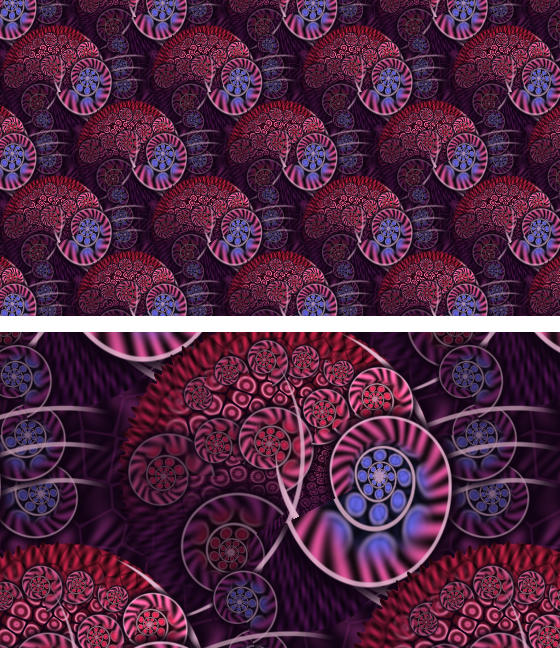
Top, the full canvas; bottom, a detail of the centre.
A Shadertoy shader for this pattern:

```glsl
// Staggered round shells of crimson fur, pink bubbles and nautilus whorls on dark plum.
#define TAU 6.28318
#define PERIOD 0.476
#define ORIGIN vec2(0.991, 0.515)
#define GROWTH 2.1
#define DISC vec2(-0.23, 0.0)
#define DISC_R 0.355
#define DARK vec3(0.14, 0.025, 0.16)
#define PALE vec3(0.88, 0.70, 0.80)
#define RED vec3(0.70, 0.12, 0.25)
#define PINK vec3(0.86, 0.33, 0.54)
#define BLUE vec3(0.30, 0.30, 0.68)
#define PLUM vec3(0.44, 0.14, 0.38)

float pixel() { return 1.0 / (iResolution.y * PERIOD); }

// Cell hash that repeats on the staggered lattice, 12 cells to a period
vec2 cellHash(vec2 c) {
    c.x = mod(c.x - 6.0 * floor(c.y / 6.0), 12.0);
    c.y = mod(c.y, 6.0);
    return fract(sin(vec2(dot(c, vec2(127.1, 311.7)), dot(c, vec2(269.5, 183.3)))) * 4375.85);
}

// Distances to the two nearest cell points
vec2 cellular(vec2 p) {
    vec2 best = vec2(9.0);
    for (int i = 0; i < 9; i++) {
        vec2 cell = floor(p) + vec2(i % 3 - 1, i / 3 - 1);
        float d = length(cell + 0.2 + 0.6 * cellHash(cell) - p);
        best = d < best.x ? vec2(d, best.x) : vec2(best.x, min(best.y, d));
    }
    return best;
}

void over(inout vec3 base, vec4 layer) { base = mix(base, layer.rgb, layer.a); }

// Arc that is thickest along one direction and tapers to nothing
float arc(vec2 p, vec2 centre, float radius, float width, vec2 facing) {
    vec2 v = p - centre;
    float w = width * smoothstep(0.4, 1.0, dot(normalize(v), normalize(facing))), px = pixel();
    return smoothstep(w + px, w - px, abs(length(v) - radius)) * smoothstep(0.0, px, w);
}

// Nautilus with feathered arms, beads, pale edges and a soft shadow
vec4 whorl(vec2 p, float size, float turn, vec3 outer, vec3 inner, float light) {
    float r = max(length(p), 1e-4), a = fract(turn - atan(p.y, p.x) / TAU);
    float t = log(r / size) / log(GROWTH) - a;
    if (t > 0.3) return vec4(0.0);
    float e = pixel() / (r * log(GROWTH)), w = fract(t);
    float detail = clamp(1.4 - 1.5 * e, 0.0, 1.0);
    float barbs = floor(8.0 + 150.0 * size);
    float feather = 0.5 + 0.5 * sin(TAU * barbs * a + 10.0 * abs(w - 0.35) + 1.5 * sin(TAU * 5.0 * a));
    float knob = length(vec2(fract(a * 8.0), w) - 0.5);
    float inside = smoothstep(-0.35, -0.95, t + 0.25 * sin(TAU * a));
    float relief = mix(0.45, mix(feather * (0.35 + 0.75 * w), smoothstep(0.48, 0.15, knob), 0.15 + 0.7 * inside), detail);
    vec3 col = mix(outer, inner, inside) * (0.12 + 1.25 * relief);
    col += PALE * 0.35 * detail * inside * smoothstep(0.12, 0.0, abs(knob - 0.36));
    col = mix(col, PALE, 0.85 * detail * smoothstep(0.06 + e, 0.06 - e, min(w, 1.0 - w)));
    col = mix(col, PALE, 0.7 * smoothstep(0.18, 0.05, r / size));
    col = mix(DARK * 0.6, col, light);
    float outside = smoothstep(-e, e, t);
    return vec4(mix(col, DARK * 0.4, outside), mix(1.0, 0.85 * smoothstep(0.3, 0.0, t), outside));
}

// Round body: bubbles inside, red fur along the upper rim
vec4 body(vec2 p) {
    vec2 v = p - DISC;
    float d = length(v), ang = atan(v.x, v.y);
    float fur = 0.5 + 0.3 * sin(75.0 * ang + 40.0 * d) + 0.2 * sin(113.0 * ang - 130.0 * d + 3.0 * sin(9.0 * ang));
    float lit = smoothstep(-0.14, 0.14, dot(v, vec2(-0.1, 0.99)));
    vec2 cells = cellular(8.0 * vec2(log(length(p) + 0.03), atan(p.x, p.y)));
    float dome = smoothstep(0.7, 0.1, cells.x), seam = smoothstep(0.16, 0.03, cells.y - cells.x);
    vec3 bubbles = mix(RED * 0.4, PINK, dome * (0.55 + 0.45 * sin(20.0 * cells.x)));
    bubbles += 0.4 * PALE * smoothstep(0.10, 0.0, abs(cells.x - 0.4));
    bubbles = mix(bubbles, DARK * 0.5, seam);
    float rim = smoothstep(0.23, 0.34, d + 0.05 * fur);
    vec3 col = mix(bubbles, RED * (0.15 + 0.95 * fur) * (1.0 - 0.4 * seam), rim);
    col = mix(DARK * (0.3 + 0.9 * fur) + 0.35 * dome * fur * PLUM, col, lit * mix(0.75, 1.0, smoothstep(-0.3, 0.0, v.x)));
    over(col, vec4(PALE, arc(p, DISC, DISC_R - 0.008, 0.008, vec2(1.0, 0.1))));
    float edge = d + 0.022 * fur * smoothstep(0.1, -0.1, v.x);
    float cover = smoothstep(DISC_R + pixel(), DISC_R - pixel(), edge);
    return vec4(col, cover * mix(0.6, 1.0, max(lit, smoothstep(-0.1, 0.1, v.x))));
}

void shell(inout vec3 col, vec2 p) {
    // Dim growths and fine arcs in the gap
    for (int i = 0; i < 3; i++) {
        float k = float(i);
        over(col, whorl(p - vec2(0.25 - 0.03 * k, -0.04 + 0.13 * k), 0.07 - 0.012 * k, 0.2 + 0.3 * k, PLUM, BLUE * 0.8, 0.65));
        float line = arc(p, vec2(0.30, -0.35), 0.34 + 0.08 * k, 0.005, vec2(-0.2, 1.0));
        over(col, vec4(PALE * 0.85, 0.8 * line * smoothstep(0.41, 0.3, p.x)));
    }
    over(col, body(p));
    over(col, whorl(p - vec2(-0.33, -0.17), 0.07, 0.1, PLUM, RED * 0.6, 0.55));
    // Small whorls under the rim, then the larger chain
    for (int i = 0; i < 7; i++) {
        float k = float(i), ang = 0.35 + 0.33 * k;
        vec2 at = DISC + (0.29 - 0.008 * k) * vec2(cos(ang), sin(ang));
        over(col, whorl(p - at, 0.024 + 0.005 * sin(2.0 * k), 0.2 * k, PINK, RED, 1.0 - 0.06 * k));
    }
    for (int i = 4; i >= 0; i--) {
        float k = float(i);
        vec2 at = vec2(-0.01 - 0.117 * k, 0.17 - 0.04 * k + 0.02 * sin(2.5 * k));
        over(col, whorl(p - at, 0.045 + 0.009 * cos(3.1 * k), 0.6 + 0.1 * k, PINK * 1.1, RED * 1.1, 1.0 - 0.15 * k));
    }
    // Pale ribs fanning out below the main whorl
    for (int i = 0; i < 3; i++) {
        float k = float(i);
        float rib = arc(p, vec2(0.05, 0.06) + k * vec2(0.09, 0.03), 0.28 + 0.09 * k, 0.0075, vec2(-0.5 + 0.2 * k, -0.9));
        over(col, vec4(PALE, 0.9 * rib));
    }
    over(col, vec4(PALE, 0.8 * arc(p, vec2(-0.55, 0.05), 0.38, 0.005, vec2(1.0, -0.5))));
    over(col, whorl(p * vec2(1.0, p.y < 0.0 ? 0.78 : 1.0), 0.105, 0.56, mix(PLUM, PINK, 0.6), BLUE, 1.0));
}

void mainImage(out vec4 fragColor, in vec2 fragCoord) {
    vec2 q = (fragCoord / iResolution.y - ORIGIN) / PERIOD;
    // Feathered, bubbled ground
    float sway = sin(TAU * (3.0 * q.x - 5.0 * q.y));
    float plume = 0.5 + 0.5 * sin(TAU * (2.0 * q.x + 2.0 * q.y) + sway);
    float barbs = 0.5 + 0.5 * sin(TAU * (19.0 * q.x - 13.0 * q.y) + 4.0 * sway);
    vec2 cells = cellular(q * 12.0);
    vec3 col = mix(DARK * 0.5, PLUM, barbs * (0.2 + 0.6 * plume) * smoothstep(0.8, 0.2, cells.x));
    col += 0.25 * PLUM * smoothstep(0.12, 0.0, cells.y - cells.x);
    // Upper row first, so that lower shells overlap it
    for (int i = 1; i >= 0; i--) {
        float j = floor(q.y * 2.0) + float(i);
        shell(col, vec2(fract(q.x - 0.5 * j + 0.59) - 0.59, q.y - 0.5 * j));
    }
    fragColor = vec4(col, 1.0);
}
```
